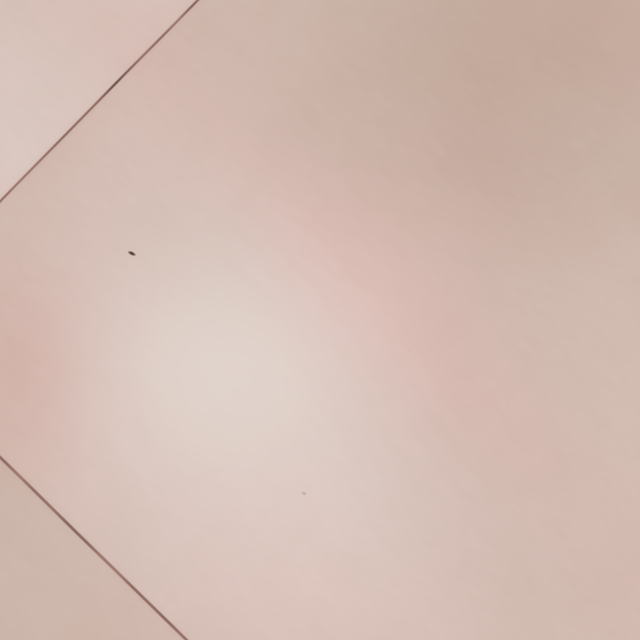
A WebGL 1 fragment shader for this texture:

```glsl
precision highp float;
uniform vec2 u_resolution;

const vec3 DARK_CLAY = vec3(0.77, 0.67, 0.62);
const vec3 LIGHT_CLAY = vec3(0.86, 0.78, 0.75);
const vec3 SHEEN = vec3(0.89, 0.84, 0.81);
const vec3 PINK_SHIFT = vec3(0.014, -0.012, -0.008);
const vec3 JOINT = vec3(0.60, 0.45, 0.41);
const vec3 JOINT_DIRT = vec3(0.36, 0.26, 0.24);
const vec3 SPECK = vec3(0.27, 0.18, 0.17);

const vec2 TILE_CORNER = vec2(-0.2, 0.4815);
const float TILE_ANGLE = 0.795;
const float TILE_SIDE = 1.3;

float hash(vec2 p) {
  return fract(sin(dot(p, vec2(127.1, 311.7))) * 43758.5453);
}

float noise(vec2 p) {
  vec2 i = floor(p);
  vec2 f = fract(p);
  f = f * f * (3.0 - 2.0 * f);
  float low = mix(hash(i), hash(i + vec2(1.0, 0.0)), f.x);
  float high = mix(hash(i + vec2(0.0, 1.0)), hash(i + 1.0), f.x);
  return mix(low, high, f.y);
}

// Layered noise centred on zero
float clouds(vec2 p) {
  float sum = 0.0;
  float gain = 0.5;
  for (int i = 0; i < 5; i++) {
    sum += gain * (noise(p) - 0.5);
    p = mat2(1.6, 1.2, -1.2, 1.6) * p + 3.7;
    gain *= 0.5;
  }
  return sum;
}

// Rotate into axes along and below the given direction
vec2 toAxes(vec2 p, float angle) {
  vec2 along = vec2(cos(angle), sin(angle));
  return vec2(dot(p, along), dot(p, vec2(along.y, -along.x)));
}

float blob(vec2 p, vec2 centre, vec2 radius) {
  vec2 d = (p - centre) / radius;
  return exp(-dot(d, d));
}

float lineMask(float dist, float halfWidth, float pixel) {
  float soft = max(pixel, 0.0013);
  return 1.0 - smoothstep(halfWidth - soft, halfWidth + soft, dist);
}

float speckMask(vec2 p, vec2 centre, vec2 radius, float pixel) {
  vec2 d = toAxes(p - centre, -0.45) / radius;
  float dist = (length(d) - 1.0) * radius.y;
  return 1.0 - smoothstep(-pixel, pixel, dist);
}

// Broad light across the floor, 0 dark to 1 light
float floorTone(vec2 p) {
  float tone = 0.5;
  tone += 0.55 * blob(p, vec2(0.34, 0.42), vec2(0.34, 0.36));
  tone += 0.25 * blob(p, vec2(0.55, 0.08), vec2(0.32, 0.25));
  tone -= 0.52 * blob(p, vec2(0.78, 0.92), vec2(0.42, 0.34));
  tone -= 0.25 * blob(p, vec2(0.02, 0.42), vec2(0.10, 0.16));
  return tone;
}

vec3 clay(vec2 p, vec2 tile) {
  vec2 seed = p + 7.3 * tile;
  vec2 grain = toAxes(seed, -0.7);
  float tone = floorTone(p) + dot(tile, vec2(0.2, -0.3));
  tone += 0.38 * clouds(seed * 4.0);
  tone += 0.10 * clouds(grain * vec2(32.0, 75.0));
  tone += 0.05 * (noise(grain * vec2(70.0, 190.0)) - 0.5);

  vec3 colour = mix(DARK_CLAY, LIGHT_CLAY, clamp(tone, -0.1, 1.1));
  colour = mix(colour, SHEEN, 0.75 * blob(p, vec2(0.35, 0.42), vec2(0.17, 0.15)));

  // Rosy band falling from upper left to lower right
  vec2 band = toAxes(p - vec2(0.58, 0.55), -0.8);
  float rosy = blob(band, vec2(0.0), vec2(0.55, 0.10));
  rosy += blob(p, vec2(0.04, 0.43), vec2(0.09, 0.15));
  return colour + PINK_SHIFT * (rosy + 1.2 * clouds(seed * 3.0 + 9.0));
}

void main() {
  vec2 p = gl_FragCoord.xy / u_resolution;
  float pixel = 1.0 / min(u_resolution.x, u_resolution.y);

  // Diagonal tile grid
  vec2 q = toAxes(p - TILE_CORNER, TILE_ANGLE);
  q += 0.0012 * (vec2(noise(q.yx * 9.0), noise(q * 9.0 + 4.0)) - 0.5);
  vec2 tile = floor(q / TILE_SIDE);
  vec2 edge = abs(mod(q + 0.5 * TILE_SIDE, TILE_SIDE) - 0.5 * TILE_SIDE);
  vec3 colour = clay(p, tile);

  // Joints with uneven dirt
  float joint = max(lineMask(edge.x, 0.0022, pixel), lineMask(edge.y, 0.0018, pixel));
  float dirt = 0.45 * noise(q * 28.0) + 0.6 * blob(p, vec2(0.178, 0.87), vec2(0.025));
  float halo = 0.12 * exp(-min(edge.x, edge.y) / 0.004);
  colour = mix(colour, JOINT, halo);
  colour = mix(colour, mix(JOINT, JOINT_DIRT, clamp(dirt, 0.0, 1.0)), 0.9 * joint);

  // Stray specks
  colour = mix(colour, SPECK, 0.9 * speckMask(p, vec2(0.206, 0.604), vec2(0.005, 0.0022), pixel));
  colour = mix(colour, JOINT, 0.35 * speckMask(p, vec2(0.475, 0.229), vec2(0.003, 0.002), pixel));

  gl_FragColor = vec4(colour, 1.0);
}
```
